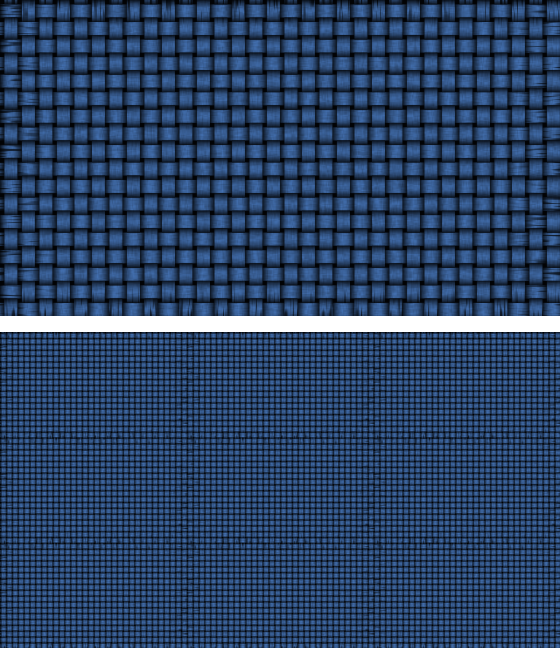
Top: one tile. Bottom: repeated 3 by 3.
This pattern is drawn by a Shadertoy shader. Its source:

```glsl
// Plain basket weave of blue cloth ribbons over a near-black ground.
// Each ribbon is a row of arched floats, shaded along their length, with a
// fine linen grain and lengthwise streaks that grow toward the borders.

const vec2  CELLS = vec2(32.0, 18.0);        // ribbons across and down (even, so it tiles)
const float HALF_WIDTH = 0.375;              // half ribbon width, in cells
const float HALF_FLOAT = 1.0 - HALF_WIDTH;   // half length of a visible float
const vec3  TINT = vec3(0.38, 0.635, 1.0);
const vec3  GROUND = vec3(0.008, 0.010, 0.018);
const float END_LIGHT = 0.11;                // where a ribbon dives under
const float CROWN_LIGHT = 0.50;              // added at the middle of a float
const float GRAIN = 0.30;
const float STREAK = 0.65;
const vec2  THREAD = vec2(14.0, 4.0);        // grain lattice per cell
const vec2  FIBRE = vec2(12.0, 1.0);         // streak lattice per cell

// Integer hash to 0..1
float hash(ivec2 c) {
    uint h = uint(c.x) * 1597334677u ^ uint(c.y) * 3812015801u;
    h = (h ^ (h >> 16)) * 2246822519u;
    h = (h ^ (h >> 13)) * 3266489917u;
    return float((h ^ (h >> 16)) & 65535u) / 65535.0;
}

// Value noise that wraps over the whole canvas; freq is whole cells per unit
float noise(vec2 p, vec2 freq) {
    vec2 period = CELLS * freq;
    p *= freq;
    vec2 i = floor(p), f = p - i;
    f = f * f * (3.0 - 2.0 * f);
    ivec2 a = ivec2(mod(i, period)), b = ivec2(mod(i + 1.0, period));
    return mix(mix(hash(a), hash(ivec2(b.x, a.y)), f.x),
               mix(hash(ivec2(a.x, b.y)), hash(b), f.x), f.y);
}

// Signed distance to the nearest even integer
float toEven(float x) { return x - 2.0 * floor(x * 0.5 + 0.5); }

// Coverage of one float; d is (along, across) from its centre
float coverage(vec2 d, float pixel) {
    vec2 e = vec2(HALF_FLOAT, HALF_WIDTH) - abs(d);
    vec2 c = clamp(e / pixel + 0.5, 0.0, 1.0);
    return c.x * c.y;
}

// Light on an arched float, slightly softer at its long edges
float arch(vec2 d) {
    float crown = cos(1.5708 * min(abs(d.x) / HALF_FLOAT, 1.0));
    float rim = smoothstep(0.75, 1.0, abs(d.y) / HALF_WIDTH);
    return (END_LIGHT + CROWN_LIGHT * crown) * (1.0 - 0.10 * rim);
}

// Darkening by streaks, weighted toward the border the ribbon runs into
float streaks(float n, float fromCentre) {
    float wear = 0.08 + smoothstep(0.39, 0.50, fromCentre);
    return 1.0 - STREAK * wear * smoothstep(0.50, 0.95, n);
}

void mainImage(out vec4 fragColor, in vec2 fragCoord) {
    vec2 uv = fragCoord / iResolution.xy;
    vec2 p = vec2(uv.x, 1.0 - uv.y) * CELLS;
    float pixel = CELLS.y / iResolution.y;

    // Ribbon centres fall on whole numbers of g
    vec2 g = p - HALF_FLOAT;
    vec2 id = floor(g + 0.5);
    vec2 d = g - id;

    // Floats alternate like a checkerboard
    vec2 across = vec2(toEven(g.x - id.y), d.y);
    vec2 down = vec2(toEven(g.y - id.x - 1.0), d.x);

    // Crossed threads of the cloth
    float weft = noise(p, THREAD.yx);
    float warp = noise(p + 7.0, THREAD);
    float cloth = 1.0 + GRAIN * (0.5 * (weft + warp) - 0.5);

    vec2 border = abs(uv - 0.5);
    float acrossLight = arch(across) * cloth * streaks(noise(p, FIBRE.yx), border.x);
    float downLight = arch(down) * cloth * streaks(noise(p, FIBRE), border.y);

    vec3 col = GROUND;
    col = mix(col, TINT * acrossLight * 1.02, coverage(across, pixel));
    col = mix(col, TINT * downLight * 0.98, coverage(down, pixel));
    fragColor = vec4(col, 1.0);
}
```
